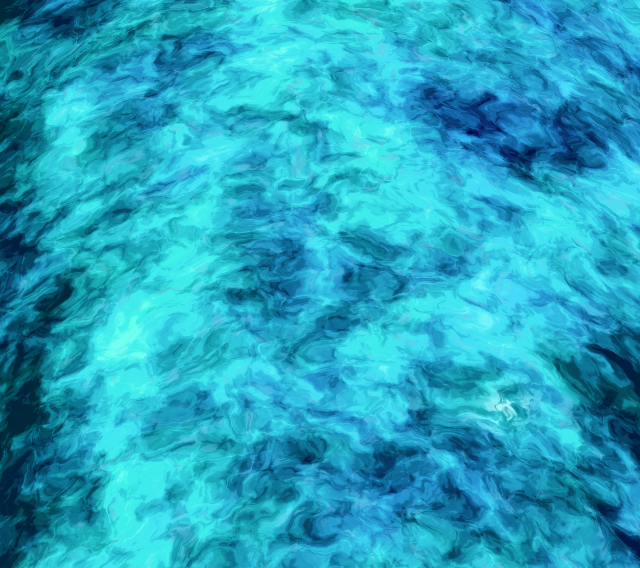
Write a Shadertoy shader that draws this texture.

```glsl
// Sunlit turquoise sea water with rippled facets, bright shoals and dark depths

const vec3 ABYSS   = vec3(0.00, 0.12, 0.25);
const vec3 DEEP    = vec3(0.02, 0.27, 0.39);
const vec3 SHADE   = vec3(0.05, 0.46, 0.60);
const vec3 TEAL    = vec3(0.10, 0.63, 0.72);
const vec3 AZURE   = vec3(0.13, 0.62, 0.78);
const vec3 CYAN    = vec3(0.18, 0.77, 0.87);
const vec3 AQUA    = vec3(0.25, 0.90, 0.94);
const vec3 FOAM    = vec3(0.45, 0.99, 0.96);
const vec3 SKY     = vec3(0.50, 0.75, 0.90);

float hash(vec2 p) {
    return fract(sin(dot(p, vec2(127.1, 311.7))) * 43758.5453);
}

float noise(vec2 p) {
    vec2 i = floor(p), f = fract(p);
    f = f * f * (3.0 - 2.0 * f);
    return mix(mix(hash(i), hash(i + vec2(1, 0)), f.x),
               mix(hash(i + vec2(0, 1)), hash(i + vec2(1, 1)), f.x), f.y);
}

float fbm(vec2 p, float gain) {
    float sum = 0.0, total = 0.0, amp = 1.0;
    for (int i = 0; i < 4; i++) {
        sum += amp * noise(p);
        total += amp;
        amp *= gain;
        p = mat2(0.8, 0.6, -0.6, 0.8) * p * 2.03 + 17.3;
    }
    return sum / total;
}

// Two independent noise values centred on zero
vec2 drift(vec2 p) {
    return vec2(fbm(p, 0.5), fbm(p + 41.7, 0.5)) - 0.5;
}

// Thin line along the middle level of a noise field
float crease(vec2 p, float width) {
    return 1.0 - smoothstep(0.0, width, abs(noise(p) - 0.5));
}

// Soft elliptical patch: centre, radii along and across, tilt in radians
float patchAt(vec2 p, vec2 centre, vec2 radii, float tilt) {
    vec2 d = p - centre;
    float c = cos(tilt), s = sin(tilt);
    d = vec2(c * d.x + s * d.y, c * d.y - s * d.x) / radii;
    return exp(-dot(d, d));
}

// Broad layout of shoals and depths
float seabed(vec2 p) {
    float light = 0.0;
    light += 0.27 * patchAt(p, vec2(0.35, 0.62), vec2(0.30, 0.11), 1.05);
    light += 0.22 * patchAt(p, vec2(0.67, 0.85), vec2(0.22, 0.08), 1.75);
    light += 0.40 * patchAt(p, vec2(0.11, 0.75), vec2(0.13, 0.06), 1.35);
    light += 0.20 * patchAt(p, vec2(0.27, 0.40), vec2(0.15, 0.05), 0.70);
    light += 0.30 * patchAt(p, vec2(0.88, 0.38), vec2(0.18, 0.09), 1.70);
    light += 0.30 * patchAt(p, vec2(0.24, 0.08), vec2(0.17, 0.07), 0.70);
    light += 0.14 * patchAt(p, vec2(0.68, 0.47), vec2(0.15, 0.12), 0.00);
    light += 0.25 * patchAt(p, vec2(1.08, 0.67), vec2(0.16, 0.06), 0.60);
    light += 0.18 * patchAt(p, vec2(0.47, 0.95), vec2(0.15, 0.05), 1.30);
    light -= 0.23 * patchAt(p, vec2(0.17, 0.90), vec2(0.17, 0.10), -0.20);
    light -= 0.17 * patchAt(p, vec2(0.10, 0.40), vec2(0.22, 0.11), 1.40);
    light -= 0.13 * patchAt(p, vec2(0.93, 0.76), vec2(0.22, 0.10), -0.50);
    light -= 0.08 * patchAt(p, vec2(0.72, 0.13), vec2(0.35, 0.15), 0.00);
    light -= 0.18 * patchAt(p, vec2(1.10, 0.33), vec2(0.25, 0.08), 1.57);
    return light - 0.28 * (1.0 - smoothstep(0.0, 0.22, p.x));
}

// Colour ramp from depth to shoal; blueness picks the middle hue
vec3 waterColour(float light, float blueness) {
    vec3 middle = mix(TEAL, AZURE, smoothstep(-0.10, 0.10, blueness));
    vec3 c = mix(ABYSS, DEEP, smoothstep(0.02, 0.20, light));
    c = mix(c, SHADE, smoothstep(0.20, 0.35, light));
    c = mix(c, middle, smoothstep(0.35, 0.49, light));
    c = mix(c, CYAN, smoothstep(0.49, 0.65, light));
    c = mix(c, AQUA, smoothstep(0.65, 0.80, light));
    c = mix(c, FOAM, smoothstep(0.84, 1.15, light));
    return c + blueness * vec3(0.05, -0.22, 0.14);
}

void mainImage(out vec4 fragColor, in vec2 fragCoord) {
    vec2 p = fragCoord / iResolution.y;

    // Ripples rise on the left, fall on the right and flatten with distance
    vec2 flow = vec2(p.x, p.y - 0.65 * p.x + 0.55 * p.x * p.x);
    flow.y *= 1.25 + 0.35 * p.y;
    vec2 sway = drift(flow * 8.0);
    vec2 w = flow + 0.10 * sway + 0.035 * drift(flow * 27.0 + 5.0);

    // Light at three scales, with dark and bright creases
    float swell = fbm(w * 9.0, 0.55) - 0.5;
    float ripple = fbm(w * 32.0 + 9.0, 0.65) - 0.5;
    float light = 0.54 + seabed(p + 0.16 * sway);
    light += 0.85 * swell + 0.80 * ripple;
    light -= 0.10 * crease(w * 24.0 + 3.0, 0.09) * noise(w * 13.0);
    light += 0.13 * crease(w * 29.0 + 60.0, 0.08) * noise(w * 11.0 + 8.0);

    // Greener on the left, bluer at the upper right
    float blueness = 0.7 * (fbm(w * 6.0 + 23.0, 0.6) - 0.5) + 0.12 * (p.x - 0.55);
    blueness += 0.16 * patchAt(p, vec2(0.95, 0.78), vec2(0.30, 0.20), -0.4);
    vec3 colour = waterColour(light, blueness);

    // Pale sky reflections and a few white glints
    float sheen = smoothstep(0.60, 0.78, fbm(w * 38.0 + 71.0, 0.6));
    colour = mix(colour, SKY, 0.40 * sheen * smoothstep(0.25, 0.60, light));
    float glint = patchAt(p, vec2(0.89, 0.28), vec2(0.05, 0.03), 0.5);
    glint *= smoothstep(-0.05, 0.15, ripple);
    colour = mix(colour, vec3(0.85, 0.98, 1.0), 0.8 * glint);

    fragColor = vec4(clamp(colour, 0.0, 1.0), 1.0);
}
```
